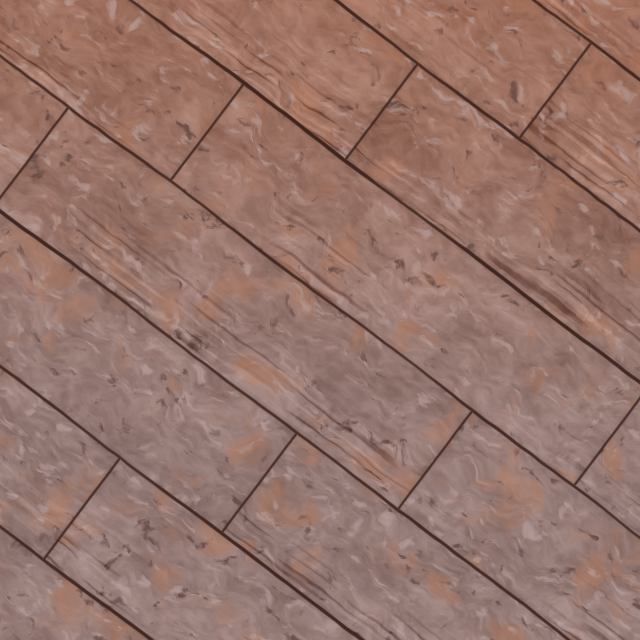
Give the GLSL for this texture, as a Shadertoy shader.

```glsl
const float PLANK_WIDTH = 0.193;
const float PLANK_LENGTH = 0.790;
const float ROW_SHIFT = 0.25;
const float TILT = 0.6465;

const vec3 COOL_STONE = vec3(0.590, 0.487, 0.470);
const vec3 WARM_STONE = vec3(0.630, 0.445, 0.375);
const vec3 PALE_FLECK = vec3(0.730, 0.630, 0.615);
const vec3 RUST = vec3(0.680, 0.470, 0.370);
const vec3 DARK_FLECK = vec3(0.390, 0.285, 0.270);
const vec3 SEAM = vec3(0.240, 0.140, 0.115);

float hash(vec2 p) {
    return fract(sin(dot(p, vec2(127.1, 311.7))) * 43758.5453);
}

float noise(vec2 p) {
    vec2 i = floor(p);
    vec2 f = fract(p);
    f = f * f * (3.0 - 2.0 * f);
    float low = mix(hash(i), hash(i + vec2(1, 0)), f.x);
    float high = mix(hash(i + vec2(0, 1)), hash(i + vec2(1, 1)), f.x);
    return mix(low, high, f.y);
}

float fbm(vec2 p) {
    float sum = 0.0;
    float weight = 0.5;
    for (int i = 0; i < 4; i++) {
        sum += weight * noise(p);
        p = mat2(1.6, 1.2, -1.2, 1.6) * p + 7.3;
        weight *= 0.5;
    }
    return sum / 0.9375;
}

float edgeDistance(float t) {
    return 0.5 - abs(fract(t) - 0.5);
}

float lineMask(float d, float halfWidth, float pixel) {
    float soft = max(pixel, 0.0012);
    return 1.0 - smoothstep(halfWidth - soft, halfWidth + soft, d);
}

// Mottled stone with flecks and embossed wood grain; p.x runs along the plank
vec3 plankSurface(vec2 p, float across, vec2 id, vec3 base) {
    vec2 q = p + 13.7 * vec2(hash(id), hash(id + 5.1));
    vec2 warp = vec2(fbm(q * 16.0), fbm(q * 16.0 + 31.0)) - 0.5;
    vec2 w = q + 0.05 * warp;

    vec3 color = base + 0.03 * (hash(id + 9.4) - 0.5);
    color += 0.16 * (fbm(w * vec2(14.0, 24.0)) - 0.5);
    color += 0.14 * (fbm(w * vec2(60.0, 110.0)) - 0.5);

    float rust = smoothstep(0.52, 0.78, fbm(w * 20.0 + 50.0));
    float pale = smoothstep(0.58, 0.82, fbm(w * vec2(38.0, 75.0) + 90.0));
    float dark = smoothstep(0.66, 0.86, fbm(w * vec2(42.0, 65.0) + 140.0));
    color = mix(color, RUST, 0.55 * rust);
    color = mix(color, PALE_FLECK, 0.65 * pale);
    color = mix(color, DARK_FLECK, 0.85 * dark);

    // Grain gathers toward the lower side of each plank
    float grainZone = smoothstep(0.35, 0.85, across) * smoothstep(0.3, 0.6, noise(q * vec2(5.0, 9.0)));
    vec2 g = q + 0.012 * warp;
    float thread = noise(g * vec2(9.0, 190.0));
    color -= 0.14 * grainZone * smoothstep(0.62, 0.9, thread);
    color += 0.06 * grainZone * smoothstep(0.6, 0.9, 1.0 - thread);
    return color;
}

void mainImage(out vec4 fragColor, in vec2 fragCoord) {
    vec2 uv = fragCoord / iResolution.xy;
    float pixel = 1.0 / iResolution.y;

    // Plank axes: p.x along, p.y across and downward
    vec2 down = vec2(uv.x, 1.0 - uv.y);
    float c = cos(TILT);
    float s = sin(TILT);
    vec2 p = vec2(c * down.x + s * down.y, c * down.y - s * down.x);

    // Rows widen slightly toward the viewer; seams waver a little
    float wobble = 0.005 * (noise(vec2(p.x * 5.0, 2.0)) - 0.5) + 0.0015 * (noise(p * 45.0) - 0.5);
    float row = (p.y + wobble - 0.0677) / PLANK_WIDTH;
    row -= 0.006 * row * row;
    float rowId = floor(row);
    float along = (p.x + 0.3 * wobble - 0.186) / PLANK_LENGTH + ROW_SHIFT * rowId;
    vec2 id = vec2(floor(along), rowId);

    // Warm light falls from the top
    float warmth = smoothstep(0.3, 1.1, uv.y + 0.1 * uv.x);
    vec3 base = mix(COOL_STONE, WARM_STONE, warmth);
    vec3 color = plankSurface(p, fract(row), id, base);

    // Seams and joints, with a soft worn border
    float seamDistance = edgeDistance(row) * PLANK_WIDTH;
    float jointDistance = edgeDistance(along) * PLANK_LENGTH;
    float wear = noise(vec2(p.x * 7.0, floor(row + 0.5) * 3.7));
    float seam = lineMask(seamDistance, mix(0.0018, 0.0030, wear), pixel);
    float joint = lineMask(jointDistance, 0.0018, pixel);
    float nearest = min(seamDistance, jointDistance);
    color *= 1.0 - 0.13 * exp(-nearest * 220.0);
    color = mix(color, SEAM, max(seam * mix(0.8, 1.0, wear), 0.85 * joint));

    fragColor = vec4(clamp(color, 0.0, 1.0), 1.0);
}
```
